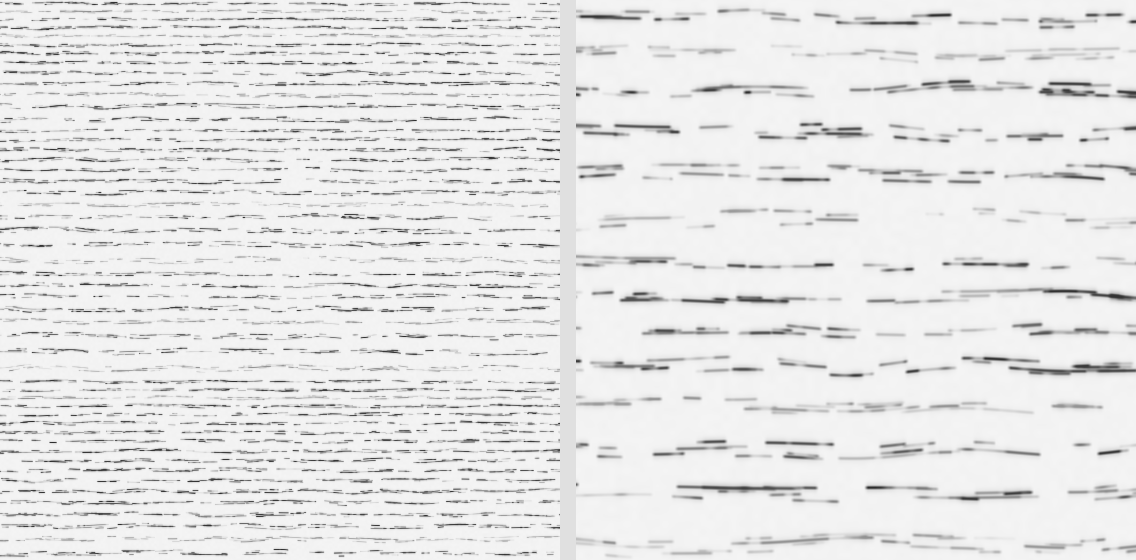
Left, the full canvas; right, a detail of the centre.
Give the GLSL for this texture, as a three.js fragment shader.

```glsl
// Pale paper covered with thin, broken, nearly level pencil strokes.
// Four bands of rows open out downwards; each row overlays a few strands,
// every strand cut by a hash into short, slightly tilted pieces.

#define PAPER vec3(0.952)
#define GRAPHITE vec3(0.20)
#define STROKE_WIDTH 0.00108
#define HALO_WIDTH 0.0026
#define HALO_STRENGTH 0.17
#define SPREAD 0.34
#define WANDER 0.22
#define FILL 0.72
#define STRANDS 4
#define ROW_GROWTH 0.3
#define GRAIN 0.012

varying vec2 vUv;

float hash(vec2 p) {
  return fract(sin(dot(p, vec2(12.9898, 78.233))) * 43758.5453);
}

float noise(vec2 p) {
  vec2 i = floor(p);
  vec2 f = fract(p);
  f = f * f * (3.0 - 2.0 * f);
  float low = mix(hash(i), hash(i + vec2(1.0, 0.0)), f.x);
  float high = mix(hash(i + vec2(0.0, 1.0)), hash(i + vec2(1.0, 1.0)), f.x);
  return mix(low, high, f.y);
}

// Row coordinate (x) and rows per canvas unit (y) at a depth below the top.
vec2 rowsAt(float depth) {
  // band: start, length, row count, first row number
  vec4 band = vec4(0.0, 0.225, 13.0, 0.0);
  if (depth > 0.225) band = vec4(0.225, 0.255, 12.0, 13.0);
  if (depth > 0.48) band = vec4(0.48, 0.195, 8.0, 25.0);
  if (depth > 0.675) band = vec4(0.675, 0.325, 18.0, 33.0);
  float t = (depth - band.x) / band.y;
  float row = band.w + band.z * t * (1.0 + ROW_GROWTH - ROW_GROWTH * t);
  float density = band.z * (1.0 + ROW_GROWTH - 2.0 * ROW_GROWTH * t) / band.y;
  return vec2(row, density);
}

// Darkness of one strand; height is measured in rows from the row centre.
float strandInk(float x, float height, float density, float row, float strand) {
  float pieces = 9.0 + 9.0 * strand;
  float along = x * pieces + hash(vec2(row, strand + 3.0)) * 5.0;
  vec2 id = vec2(floor(along) + 17.0 * strand, row);
  float t = fract(along);

  // Random ends, height and tilt of this piece
  float start = 0.35 * hash(id + 0.31);
  float end = 1.0 - 0.35 * hash(id + 0.67);
  float soft = 0.003 * pieces;
  float body = smoothstep(start, start + soft, t)
             * (1.0 - smoothstep(end - soft, end, t));
  body *= step(hash(id + 0.13), FILL);
  float offset = SPREAD * (hash(id + 0.47) - 0.5);
  offset += 0.10 * (hash(id + 0.89) - 0.5) * (t - 0.5);

  // Uneven pressure, with small skips along the piece
  float pressure = mix(0.25, 0.95, hash(id + 0.73));
  float skips = noise(vec2(x * 150.0, row * 7.0 + strand));
  pressure *= mix(0.3, 1.1, smoothstep(0.15, 0.65, skips));

  float d = (height - offset) / density;
  float core = exp(-pow(abs(d) / STROKE_WIDTH, 2.0));
  float halo = HALO_STRENGTH * exp(-pow(abs(d) / HALO_WIDTH, 2.0));
  return body * pressure * max(core, halo);
}

void main() {
  vec2 rows = rowsAt(1.0 - vUv.y);
  float row = floor(rows.x);
  float height = fract(rows.x) - 0.5;

  // All strands of a row share a slow wander
  height -= WANDER * (noise(vec2(vUv.x * 16.0, row * 5.0)) - 0.5);

  float ink = 0.0;
  for (int i = 0; i < STRANDS; i++) {
    float piece = strandInk(vUv.x, height, rows.y, row, float(i));
    ink = ink + piece * (1.0 - ink);
  }

  // A few rows are drawn lightly
  float lightRow = step(0.88, hash(vec2(row, 41.0)));
  ink *= mix(1.0, 0.5, lightRow);

  float grain = GRAIN * (noise(vUv * 220.0) - 0.5);
  gl_FragColor = vec4(mix(PAPER + grain, GRAPHITE, ink), 1.0);
}
```
